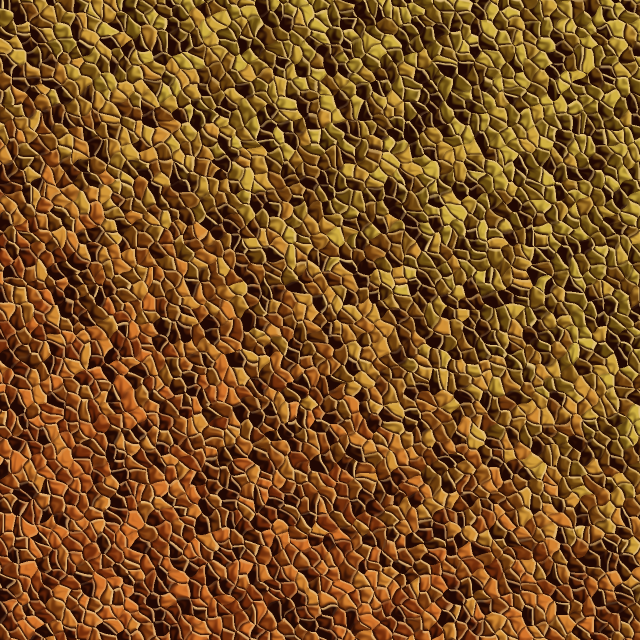
This texture is drawn by a WebGL 1 fragment shader. Its source:

```glsl
precision highp float;
// Embossed amber grains with pale slanted rims, olive at upper right, rust at lower left.
uniform vec2 u_resolution;

const float GRAINS_ACROSS = 54.0;
const vec2 ACROSS_SLANT = vec2(0.82, 0.57);
const float SLANT_STRETCH = 0.82;

const vec3 SHADOW = vec3(0.13, 0.03, 0.01);
const vec3 RUST = vec3(0.45, 0.17, 0.04);
const vec3 OLIVE = vec3(0.41, 0.30, 0.06);
const vec3 ORANGE = vec3(0.84, 0.46, 0.17);
const vec3 GOLD = vec3(0.82, 0.70, 0.26);
const vec3 PALE_RIM = vec3(0.92, 0.79, 0.57);

vec2 hash2(vec2 cell) {
  vec3 q = fract(vec3(cell.xyx) * vec3(0.1031, 0.1030, 0.0973));
  q += dot(q, q.yzx + 33.33);
  return fract((q.xx + q.yz) * q.zy);
}

// Layered sines bend the rims into wavy filaments.
vec2 ripple(vec2 p) {
  vec2 slow = sin(p.yx * 1.7 + 1.3 * sin(p * 0.63));
  vec2 quick = sin(p.yx * 4.1 + 2.0 * sin(p * 1.37 + 1.0));
  return 0.16 * slow + 0.06 * quick;
}

// Finds the two nearest grain centres, relative to p, and the nearest cell.
void nearestGrains(vec2 p, out vec2 first, out vec2 second, out vec2 id) {
  vec2 base = floor(p);
  float d1 = 100.0;
  float d2 = 100.0;
  first = vec2(0.0);
  second = vec2(1.0);
  id = base;
  for (int j = -1; j <= 1; j++) {
    for (int i = -1; i <= 1; i++) {
      vec2 cell = base + vec2(float(i), float(j));
      vec2 toCentre = cell + 0.1 + 0.8 * hash2(cell) - p;
      float d = dot(toCentre, toCentre);
      if (d < d1) {
        d2 = d1;
        second = first;
        d1 = d;
        first = toCentre;
        id = cell;
      } else if (d < d2) {
        d2 = d;
        second = toCentre;
      }
    }
  }
}

// Colour ramp from shadow through body to highlight; gold runs from 0 to 1.
vec3 grainColor(float tone, float gold) {
  vec3 body = mix(RUST, OLIVE, gold);
  vec3 bright = mix(ORANGE, GOLD, gold);
  vec3 color = mix(SHADOW, body, smoothstep(0.05, 0.42, tone));
  return mix(color, bright, smoothstep(0.45, 0.95, tone));
}

vec3 grainField(vec2 uv) {
  // Turn the plane so that x runs across the slant.
  vec2 axis = normalize(ACROSS_SLANT);
  vec2 p = GRAINS_ACROSS * vec2(dot(uv, axis),
    SLANT_STRETCH * dot(uv, vec2(-axis.y, axis.x)));
  p += 80.0 + ripple(p);

  vec2 first;
  vec2 second;
  vec2 id;
  nearestGrains(p, first, second, id);
  vec2 normal = normalize(second - first + 0.0001);
  float edge = dot(0.5 * (first + second), normal);
  vec2 seed = hash2(id + 37.0);

  // Broad drift of hue, varied from grain to grain.
  float drift = smoothstep(0.15, 0.85, dot(uv, vec2(0.42, 0.62)));
  float gold = clamp(drift + 0.55 * (seed.y - 0.5), 0.0, 1.0);

  // Curved faces with small inner facets.
  float facet = 0.12 * sin(p.x * 6.3 + 2.0 * sin(p.y * 5.1 + seed.x * 6.0));
  float tone = 0.04 + 0.9 * seed.x - 0.28 * first.x + facet;
  vec3 color = grainColor(tone, gold);

  // Each border is dark on one side and lit on the other.
  float facing = normal.x;
  float groove = 1.0 - smoothstep(0.03, 0.25, edge);
  color = mix(color, SHADOW, 0.85 * groove * smoothstep(0.25, -0.55, facing));
  float rim = 1.0 - smoothstep(0.07, 0.22, edge);
  float glint = smoothstep(-0.05, 0.65, facing) * (0.65 + 0.35 * seed.y);
  vec3 rimColor = mix(PALE_RIM, mix(ORANGE, GOLD, gold), 0.25);
  return mix(color, rimColor, rim * glint);
}

void main() {
  // Four samples per pixel soften the edges.
  vec3 sum = vec3(0.0);
  for (int j = 0; j < 2; j++) {
    for (int i = 0; i < 2; i++) {
      vec2 offset = 0.5 * vec2(float(i), float(j)) - 0.25;
      sum += grainField((gl_FragCoord.xy + offset) / u_resolution);
    }
  }
  gl_FragColor = vec4(0.25 * sum, 1.0);
}
```
